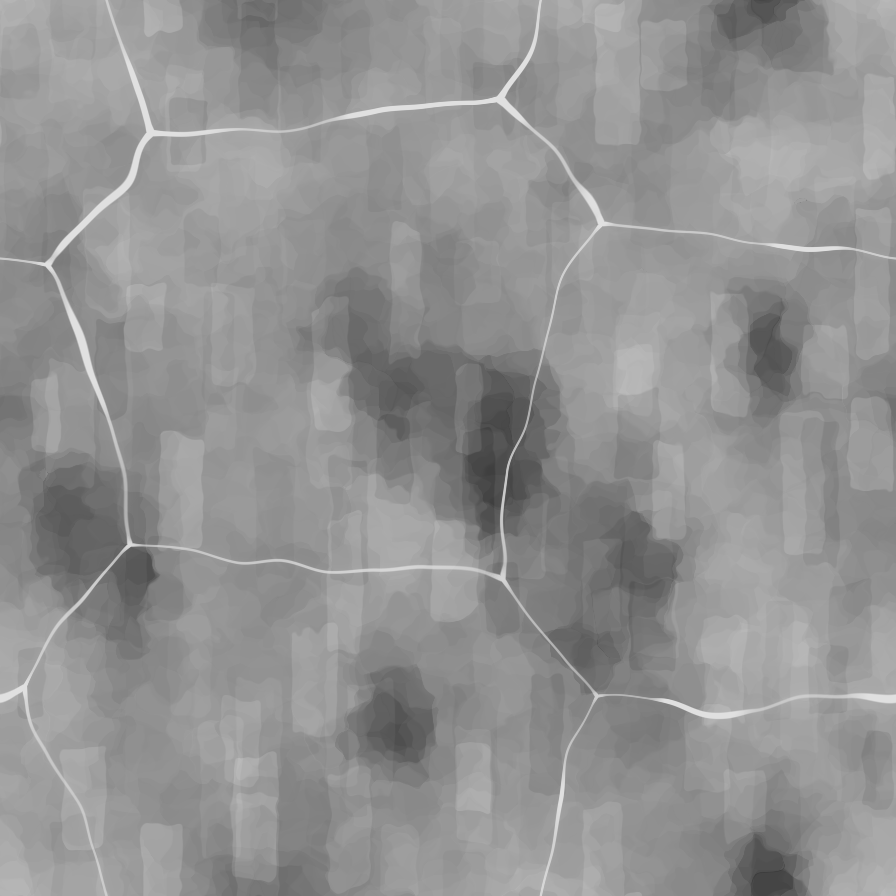
Write a WebGL 2 fragment shader that draws this texture map.

```glsl
#version 300 es
precision highp float;

uniform vec2 u_resolution;
out vec4 fragColor;

#define BASE_TONE 0.572
#define CLOUD_CONTRAST 0.42
#define STAIN_DEPTH 0.15
#define PATCH_CONTRAST 0.09
#define STRIP_CONTRAST 0.12
#define RAGGEDNESS 0.008
#define VEIN_TONE 0.88
#define VEIN_WIDTH 0.0012
#define VEIN_SOFTNESS 0.0017

// Three random values per cell, wrapping at the period
vec3 hash(vec2 cell, vec2 period, float seed) {
    uvec3 v = uvec3(mod(cell + 0.5, period), seed);
    v = v * 1664525u + 1013904223u;
    v.x += v.y * v.z; v.y += v.z * v.x; v.z += v.x * v.y;
    v ^= v >> 16u;
    v.x += v.y * v.z; v.y += v.z * v.x; v.z += v.x * v.y;
    return vec3(v >> 8u) / 16777216.0;
}

// Tiling value noise
vec3 noise(vec2 uv, vec2 period, float seed) {
    vec2 p = uv * period, i = floor(p), f = p - i;
    f = f * f * (3.0 - 2.0 * f);
    vec2 e = vec2(1.0, 0.0);
    return mix(mix(hash(i, period, seed), hash(i + e.xy, period, seed), f.x),
               mix(hash(i + e.yx, period, seed), hash(i + 1.0, period, seed), f.x), f.y);
}

float cloud(vec2 uv) {
    return 0.2 * noise(uv, vec2(3.0), 1.0).x
         + 0.5 * noise(uv, vec2(7.0, 5.0), 2.0).x
         + 0.3 * noise(uv, vec2(14.0, 11.0), 3.0).x;
}

// Flat facets: each takes the cloud value at its own centre
float facets(vec2 uv, float count, float seed) {
    vec2 p = uv * count, base = floor(p);
    vec3 sum = vec3(0.0);
    float total = 0.0;
    for (int y = -1; y <= 1; y++)
    for (int x = -1; x <= 1; x++) {
        vec2 cell = base + vec2(x, y);
        vec3 rnd = hash(cell, vec2(count), seed);
        vec2 site = cell + rnd.xy;
        float weight = exp(-60.0 * dot(p - site, p - site));
        sum += weight * vec3(site, rnd.z);
        total += weight;
    }
    sum /= max(total, 1e-30);
    float c = cloud(sum.xy / count);
    return CLOUD_CONTRAST * (c - 0.5) + PATCH_CONTRAST * (sum.z - 0.5)
         - STAIN_DEPTH * smoothstep(0.42, 0.18, c);
}

// Scattered upright strips, lighter or darker than the ground
float strips(vec2 uv, vec2 count, float seed) {
    vec2 base = floor(uv * count);
    float tone = 0.0;
    for (int y = -1; y <= 1; y++)
    for (int x = -1; x <= 1; x++) {
        vec2 cell = base + vec2(x, y);
        vec3 place = hash(cell, count, seed);
        vec3 size = hash(cell, count, seed + 1.0);
        vec2 halfSize = vec2(mix(0.013, 0.026, sqrt(size.x)), mix(0.035, 0.08, size.y));
        vec2 d = abs(uv - (cell + place.xy) / count) - halfSize + 0.006;
        float dist = length(max(d, 0.0)) + min(max(d.x, d.y), 0.0) - 0.006;
        tone += (place.z - 0.42) * smoothstep(0.001, -0.001, dist);
    }
    return STRIP_CONTRAST * tone;
}

// Staggered lattice of vein cells, two by two per tile
vec2 veinSite(vec2 cell) {
    vec2 odd = mod(cell, 2.0);
    return cell + vec2(0.72 + odd.y * (0.06 - 0.16 * odd.x), 0.25 - 0.3 * odd.x);
}

// Distances to the nearest and second nearest cell border
vec2 veinDistance(vec2 uv) {
    vec2 p = uv * 2.0, base = floor(p), nearest = vec2(9.0);
    for (int y = -2; y <= 2; y++)
    for (int x = -2; x <= 2; x++) {
        vec2 r = veinSite(base + vec2(x, y)) - p;
        if (dot(r, r) < dot(nearest, nearest)) nearest = r;
    }
    vec2 border = vec2(9.0);
    for (int y = -2; y <= 2; y++)
    for (int x = -2; x <= 2; x++) {
        vec2 r = veinSite(base + vec2(x, y)) - p, gap = r - nearest;
        if (dot(gap, gap) < 0.0001) continue;
        float d = dot(0.5 * (r + nearest), normalize(gap));
        border = d < border.x ? vec2(d, border.x) : vec2(border.x, min(border.y, d));
    }
    return border * 0.5;
}

void main() {
    vec2 uv = gl_FragCoord.xy / u_resolution;

    // Mottled ground with ragged edges
    vec2 ragged = uv + RAGGEDNESS * (noise(uv, vec2(90.0), 4.0).xy - 0.5)
                     + 2.0 * RAGGEDNESS * (noise(uv, vec2(32.0), 5.0).xy - 0.5);
    float tone = BASE_TONE;
    for (int i = 0; i < 4; i++)
        tone += 0.25 * facets(ragged, 15.0 + 8.0 * float(i), 10.0 + float(i));
    vec2 upright = mix(uv, ragged, vec2(0.4, 1.0));
    tone += strips(upright, vec2(10.0, 6.0), 20.0) + strips(upright, vec2(11.0, 7.0), 30.0);

    // Pale veins, swelling in places and at junctions
    vec2 bent = uv + 0.06 * (noise(uv, vec2(6.0), 6.0).xy - 0.5)
                   + 0.014 * (noise(uv, vec2(19.0), 7.0).xy - 0.5);
    vec2 border = veinDistance(bent);
    vec2 swell = noise(uv, vec2(9.0), 8.0).xy;
    float thick = smoothstep(0.66, 0.85, swell.x);
    float joint = smoothstep(0.014, 0.0, border.y);
    float width = VEIN_WIDTH * (0.3 + 0.5 * swell.y + 1.5 * thick + joint);
    float soft = max(VEIN_SOFTNESS, 0.8 / u_resolution.x);
    float vein = 1.0 - smoothstep(width, width + soft, border.x);
    float strength = clamp(0.45 + 0.4 * swell.y + 0.5 * thick + 0.3 * joint, 0.0, 1.0);
    tone += 0.03 * exp(-border.x * 300.0);
    tone = mix(tone, VEIN_TONE, vein * strength);

    fragColor = vec4(vec3(tone), 1.0);
}
```
